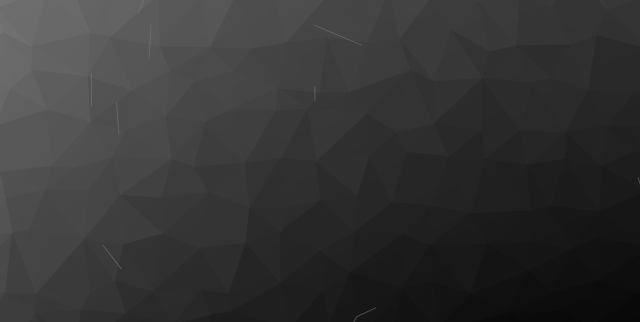
Write a Shadertoy shader that draws this background.

```glsl
// Low-poly backdrop: flat grey triangles fading from light top left to black bottom right, with thin bright cracks.

const vec2  GRID = vec2(16.0, 8.0);       // triangle pairs across and up
const float JITTER = 0.31;                // vertex displacement, in cells
const float TONE_VARIATION = 0.022;       // random spread between facets
const float FACET_FLATNESS = 0.85;        // 1 = one tone per facet, 0 = smooth ramp
const float LIGHT_CORNER = 0.46;          // tone at the top left
const vec2  FADE = vec2(-0.42, -0.22);    // falloff to the right and downwards
const float FADE_CURVE = 0.16;            // eases the horizontal falloff
const float FADE_CROSS = 0.05;            // eases the falloff in the far corner
const float CRACK_TONE = 0.46;
const float CRACK_OPACITY = 0.65;
const float CRACK_HALF_WIDTH = 0.0013;    // in canvas heights

// Crack segments as start.xy, end.xy in canvas fractions
const int CRACK_COUNT = 10;
const vec4 CRACKS[CRACK_COUNT] = vec4[](
    vec4(0.224, 1.000, 0.216, 0.959), vec4(0.236, 0.922, 0.233, 0.819),
    vec4(0.491, 0.922, 0.565, 0.860), vec4(0.143, 0.772, 0.143, 0.671),
    vec4(0.182, 0.681, 0.186, 0.583), vec4(0.492, 0.731, 0.492, 0.689),
    vec4(0.161, 0.238, 0.189, 0.166), vec4(0.587, 0.044, 0.557, 0.016),
    vec4(0.557, 0.016, 0.553, 0.000), vec4(0.997, 0.448, 1.000, 0.430));

vec2 hash22(vec2 p) {
    vec3 q = fract(vec3(p.xyx) * vec3(0.1031, 0.1030, 0.0973));
    q += dot(q, q.yzx + 33.33);
    return fract((q.xx + q.yz) * q.zy);
}

// Smooth grey ramp over the canvas
float rampTone(vec2 uv) {
    vec2 t = vec2(uv.x, 1.0 - uv.y);
    float tone = LIGHT_CORNER + dot(FADE, t) + FADE_CURVE * t.x * t.x + FADE_CROSS * t.x * t.y;
    return max(tone, 0.025);
}

// Jittered grid vertex in canvas fractions
vec2 meshVertex(vec2 id) {
    return (id + JITTER * (2.0 * hash22(id + 57.0) - 1.0)) / GRID;
}

// Signed distance to the line ab, positive on its left
float edgeSide(vec2 p, vec2 a, vec2 b) {
    vec2 e = b - a;
    return (e.x * (p.y - a.y) - e.y * (p.x - a.x)) / length(e);
}

// Adds one counter-clockwise facet as (tone * coverage, coverage)
vec2 facet(vec2 uv, vec2 a, vec2 b, vec2 c, float random, vec2 aspect, float pixel) {
    vec2 p = uv * aspect;
    vec2 pa = a * aspect, pb = b * aspect, pc = c * aspect;
    float inside = min(edgeSide(p, pa, pb), min(edgeSide(p, pb, pc), edgeSide(p, pc, pa)));
    float coverage = clamp(0.5 + inside / pixel, 0.0, 1.0);
    float tone = rampTone(mix(uv, (a + b + c) / 3.0, FACET_FLATNESS));
    tone += TONE_VARIATION * (random - 0.5) * smoothstep(0.0, 0.2, tone);
    return vec2(tone, 1.0) * coverage;
}

float segmentDistance(vec2 p, vec2 a, vec2 b) {
    vec2 ab = b - a;
    return length(p - a - ab * clamp(dot(p - a, ab) / dot(ab, ab), 0.0, 1.0));
}

void mainImage(out vec4 fragColor, in vec2 fragCoord) {
    vec2 uv = fragCoord / iResolution.xy;
    vec2 aspect = vec2(iResolution.x / iResolution.y, 1.0);
    float pixel = 1.0 / iResolution.y;

    // Facets: each nearby cell is split along its shorter diagonal
    vec2 total = vec2(0.0);
    vec2 home = floor(uv * GRID);
    for (int j = -1; j <= 1; j++)
    for (int i = -1; i <= 1; i++) {
        vec2 id = home + vec2(i, j);
        vec2 a = meshVertex(id);
        vec2 b = meshVertex(id + vec2(1.0, 0.0));
        vec2 c = meshVertex(id + vec2(1.0, 1.0));
        vec2 d = meshVertex(id + vec2(0.0, 1.0));
        vec2 random = hash22(id + 131.0);
        bool rising = length((c - a) * aspect) < length((d - b) * aspect);
        total += facet(uv, a, b, rising ? c : d, random.x, aspect, pixel);
        total += facet(uv, rising ? a : b, c, d, random.y, aspect, pixel);
    }
    float tone = total.y > 0.001 ? total.x / total.y : rampTone(uv);

    // Cracks
    float nearest = 1.0;
    for (int k = 0; k < CRACK_COUNT; k++) {
        vec4 s = CRACKS[k];
        nearest = min(nearest, segmentDistance(uv * aspect, s.xy * aspect, s.zw * aspect));
    }
    float crack = clamp(0.5 + (CRACK_HALF_WIDTH - nearest) / pixel, 0.0, 1.0);
    tone = mix(tone, max(tone, CRACK_TONE), CRACK_OPACITY * crack);

    fragColor = vec4(vec3(tone), 1.0);
}
```
